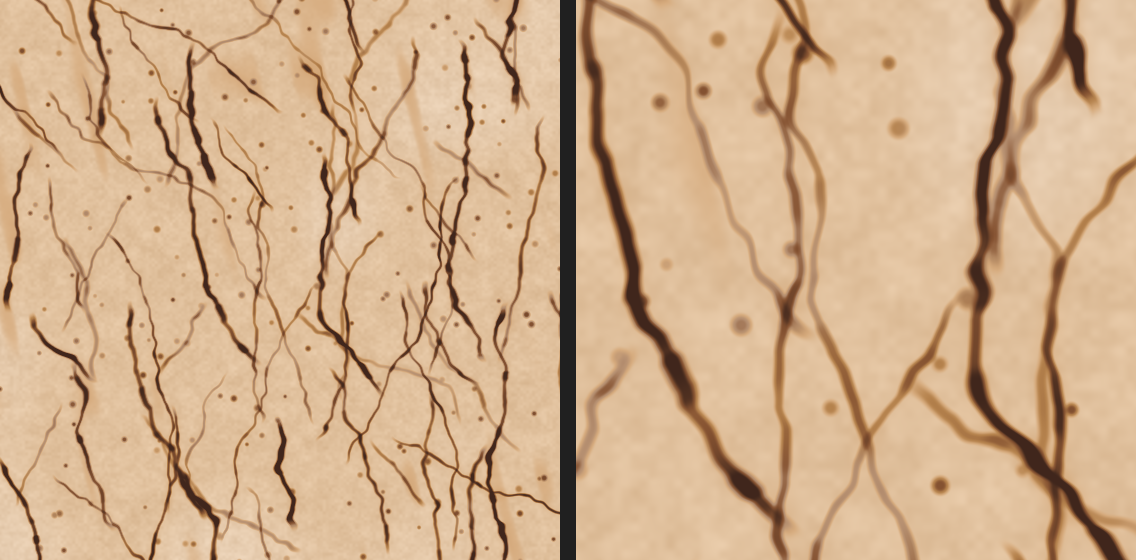
Left, the full canvas; right, a detail of the centre.
A three.js fragment shader for this texture:

```glsl
// Stained nerve fibres on a tan tissue section.
// Each fibre is a noise-bent line with beads along it; a loop sums their stain,
// and a colour ramp turns stain depth into ochre, brown and near black.
varying vec2 vUv;

float hash(float n) {
  return fract(sin(n * 127.1) * 43758.5453);
}

float hash2(vec2 p) {
  return fract(sin(dot(p, vec2(127.1, 311.7))) * 43758.5453);
}

float noise1(float x) {
  float i = floor(x), f = fract(x);
  return mix(hash(i), hash(i + 1.0), f * f * (3.0 - 2.0 * f));
}

float noise2(vec2 p) {
  vec2 i = floor(p), f = fract(p);
  f = f * f * (3.0 - 2.0 * f);
  float low = mix(hash2(i), hash2(i + vec2(1.0, 0.0)), f.x);
  float high = mix(hash2(i + vec2(0.0, 1.0)), hash2(i + 1.0), f.x);
  return mix(low, high, f.y);
}

// Stain left at p by one fibre; bold fibres are thick, dark and nearly upright
float fibre(vec2 p, float id, float bold) {
  float seed = id * 17.3 + 5.0;
  vec2 centre = fract(id * vec2(0.7549, 0.5698) + 0.12 * hash(seed));
  float lean = mix(mix(-0.65, 1.15, hash(seed + 1.0)),
                   mix(-0.15, 0.5, hash(seed + 2.0)), bold);
  vec2 along = vec2(sin(lean), -cos(lean));
  vec2 q = p - centre;
  float s = dot(q, along);
  float d = dot(q, vec2(-along.y, along.x));

  // Slow bends, then kinks, then small jitter
  d += 0.11 * (noise1(s * 5.0 + seed) - 0.5);
  d += 0.022 * (noise1(s * 19.0 + seed * 2.0) - 0.5);
  d += 0.007 * (noise1(s * 65.0 + seed * 3.0) - 0.5);

  float halfLength = mix(0.07, 0.3, hash(seed + 3.0));
  float ends = 1.0 - smoothstep(halfLength - 0.03, halfLength, abs(s));
  float bead = smoothstep(0.4, 0.9, noise1(s * 60.0 + seed * 4.0));
  float patchy = noise1(s * 16.0 + seed * 5.0);
  float blur = mix(0.0025, 0.006, pow(hash(seed + 4.0), 3.0));
  float width = mix(0.0016, 0.0036, bold) * (0.65 + 0.9 * bead + 0.4 * patchy);

  float core = 1.0 - smoothstep(width * 0.3, width + blur, abs(d));
  float halo = exp(-d * d / 0.00012);
  float depth = mix(mix(0.35, 0.8, hash(seed + 5.0)), 0.95, bold);
  depth *= mix(0.6, 1.1, patchy) + 0.25 * bead;
  return ends * min(depth * core + 0.1 * halo * depth, 1.0);
}

// Loose beads cut across by the section, at most one per cell
float specks(vec2 p, float cells) {
  vec2 g = p * cells, home = floor(g);
  float stain = 0.0;
  for (int y = -1; y <= 1; y++) {
    for (int x = -1; x <= 1; x++) {
      vec2 cell = home + vec2(float(x), float(y));
      float h = hash2(cell + 3.7);
      vec2 spot = cell + vec2(hash2(cell + 11.3), hash2(cell + 29.1));
      float radius = mix(0.08, 0.2, hash2(cell + 41.9));
      float dot1 = 1.0 - smoothstep(radius * 0.3, radius + 0.08, length(g - spot));
      stain = max(stain, dot1 * step(0.78, h) * mix(0.25, 0.75, fract(h * 57.0)));
    }
  }
  return stain;
}

vec3 stainColour(vec3 paper, float stain, float grey) {
  vec3 brown = mix(vec3(0.71, 0.51, 0.30), vec3(0.71, 0.56, 0.44), grey);
  vec3 c = mix(paper, vec3(0.84, 0.67, 0.49), smoothstep(0.0, 0.22, stain));
  c = mix(c, brown, smoothstep(0.15, 0.45, stain));
  c = mix(c, vec3(0.52, 0.32, 0.19), smoothstep(0.4, 0.72, stain));
  return mix(c, vec3(0.25, 0.15, 0.11), smoothstep(0.65, 1.0, stain));
}

void main() {
  vec2 p = vUv;

  // Tissue: pale clearings, soft mottling and fine grain
  float cloud = noise2(p * 5.0 + 2.0);
  float mottle = noise2(p * 38.0) - 0.5;
  float grain = noise2(p * 105.0 + 9.0) + noise2(p * 190.0) - 1.0;
  vec3 paper = mix(vec3(0.88, 0.755, 0.615), vec3(0.91, 0.81, 0.70),
                   smoothstep(0.5, 1.0, cloud));
  paper += (0.035 * mottle + 0.035 * grain) * vec3(0.8, 1.0, 1.2);

  // Layer the fibres so that crossings grow darker
  float clear = 1.0;
  for (int i = 0; i < 64; i++) {
    float id = float(i);
    clear *= 1.0 - fibre(p, id, 1.0 - step(17.0, id));
  }
  clear *= 1.0 - specks(p, 30.0);

  // Faint smears lying out of focus
  float smear = noise2(vec2(p.x * 26.0 + p.y * 6.0, p.y * 7.0) + 31.0);
  clear *= 1.0 - 0.16 * smoothstep(0.72, 1.0, smear);

  float grey = smoothstep(0.3, 0.7, noise2(p * 14.0 + 50.0));
  gl_FragColor = vec4(stainColour(paper, 1.0 - clear, grey), 1.0);
}
```
